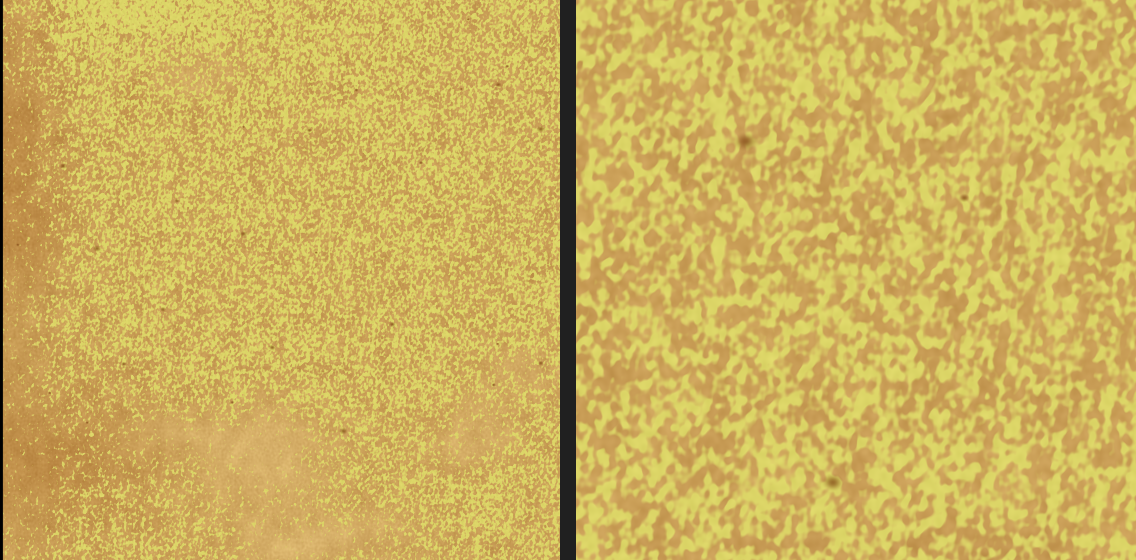
Left, the full canvas; right, a detail of the centre.
Give the GLSL for this texture, as a Shadertoy shader.

```glsl
// Aged tan paper mottled with fine yellow flecks, pale worn patches and a dark left edge.

// Sine-free hash: a cell to two values in 0..1
vec2 hash2(vec2 p) {
    vec3 q = fract(p.xyx * vec3(0.1031, 0.1030, 0.0973));
    q += dot(q, q.yzx + 33.33);
    return fract((q.xx + q.yz) * q.zy);
}

float cornerSlope(vec2 cell, vec2 offset, vec2 f) {
    return dot(hash2(cell + offset) * 2.0 - 1.0, f - offset);
}

// Gradient noise, roughly -0.7..0.7
float noise(vec2 p) {
    vec2 i = floor(p), f = fract(p);
    vec2 u = f * f * f * (f * (f * 6.0 - 15.0) + 10.0);
    return mix(mix(cornerSlope(i, vec2(0, 0), f), cornerSlope(i, vec2(1, 0), f), u.x),
               mix(cornerSlope(i, vec2(0, 1), f), cornerSlope(i, vec2(1, 1), f), u.x), u.y);
}

float fbm(vec2 p) {
    float sum = 0.0, amplitude = 1.0;
    for (int i = 0; i < 4; i++) {
        sum += amplitude * noise(p);
        p = mat2(1.6, 1.2, -1.2, 1.6) * p + 17.3;
        amplitude *= 0.55;
    }
    return sum;
}

// Soft elliptical patch
float patchMask(vec2 p, vec2 center, vec2 radius) {
    vec2 d = (p - center) / radius;
    return exp(-dot(d, d));
}

// Sparse dark specks, one candidate per cell
float specks(vec2 p) {
    vec2 cell = floor(p), pick = hash2(cell + 71.0);
    vec2 center = 0.2 + 0.6 * hash2(cell + 19.0);
    float radius = mix(0.05, 0.13, pick.y * pick.y);
    float d = length((fract(p) - center) * vec2(1.0, 1.2));
    return step(pick.x, 0.12) * (1.0 - smoothstep(0.0, radius, d));
}

void mainImage(out vec4 fragColor, in vec2 fragCoord) {
    vec2 uv = fragCoord / iResolution.xy;
    float cloud = fbm(uv * 5.0 + 3.0);
    float mottle = fbm(uv * vec2(30.0, 22.0) + 40.0);
    float fiber = noise(uv * vec2(210.0, 180.0) + 9.0);

    // Worn and stained regions, with wandering outlines
    vec2 warped = uv + 0.07 * vec2(fbm(uv * 7.0 + 50.0), fbm(uv * 7.0 + 90.0));
    float pale = patchMask(warped, vec2(0.48, 0.19), vec2(0.11, 0.09))
               + patchMask(warped, vec2(0.57, 0.03), vec2(0.15, 0.06))
               + 0.75 * patchMask(warped, vec2(0.85, 0.23), vec2(0.09, 0.06))
               + 0.6 * patchMask(warped, vec2(0.95, 0.34), vec2(0.07, 0.05))
               + 0.5 * patchMask(warped, vec2(0.34, 0.88), vec2(0.11, 0.04))
               + 0.6 * patchMask(warped, vec2(0.33, 0.22), vec2(0.10, 0.04));
    pale = min(pale, 1.0);
    float stain = 0.6 * patchMask(warped, vec2(0.0, 0.68), vec2(0.12, 0.24))
                + 0.5 * patchMask(warped, vec2(0.08, 0.18), vec2(0.16, 0.13))
                + 0.3 * patchMask(warped, vec2(0.24, 0.82), vec2(0.03, 0.05));

    // Paper
    vec3 color = mix(vec3(0.79, 0.62, 0.34), vec3(0.85, 0.70, 0.42), pale);
    color = mix(color, vec3(0.70, 0.48, 0.22), clamp(stain + 0.1 * cloud, 0.0, 1.0));
    color += vec3(0.05, 0.06, 0.05) * mottle + vec3(0.05, 0.06, 0.06) * fiber;

    // Yellow flecks in soft clumps, slightly taller than wide
    vec2 grain = uv * vec2(150.0, 118.0) - vec2(14.0 * uv.y, 0.0);
    float fleck = 0.85 * noise(grain) + 0.6 * noise(grain * 1.73 + 31.0)
                + 0.4 * noise(grain * 0.45 + 77.0);
    float threshold = -0.02 + 0.42 * pale + 0.28 * stain
                    + 0.26 * (1.0 - smoothstep(0.02, 0.15, warped.x))
                    + 0.12 * patchMask(uv, vec2(0.22, 0.18), vec2(0.18, 0.16))
                    - 0.20 * patchMask(uv, vec2(0.20, 1.0), vec2(0.28, 0.14))
                    - 0.10 * cloud - 0.14 * mottle;
    float yellow = smoothstep(-0.17, 0.23, fleck - threshold);
    vec3 gold = vec3(0.865, 0.845, 0.405) + 0.04 * fiber;
    color = mix(color, gold, 0.96 * yellow);

    // Brown specks and the black edge strip
    color = mix(color, vec3(0.52, 0.30, 0.10), 0.75 * specks(uv * 15.0));
    color *= smoothstep(0.004, 0.0065, uv.x);

    fragColor = vec4(clamp(color, 0.0, 1.0), 1.0);
}
```
